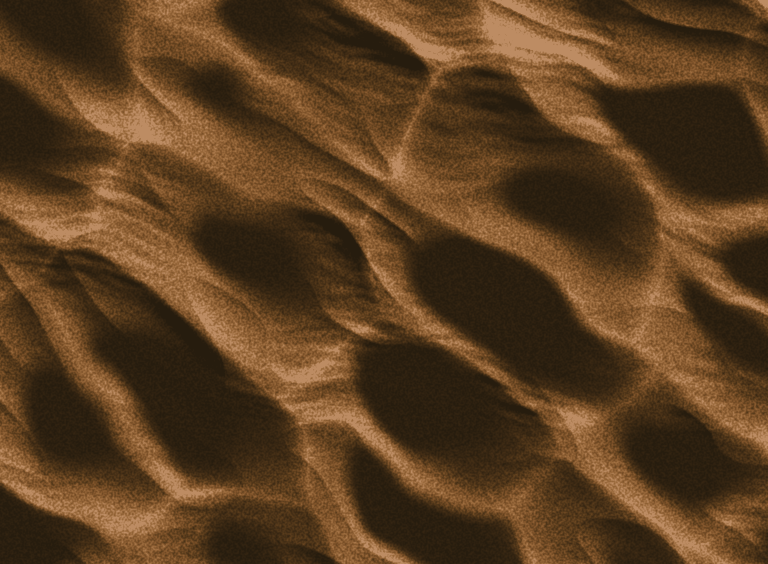
Reproduce this texture procedurally as a Shadertoy shader.

```glsl
// Wind-carved sand under a low sun: long scooped hollows meet in thin bright crests.
// A height field of smooth cellular bowls, ridged gradient noise and fine ripples
// is lit along one direction, then shadow pools, grain and a sepia ramp are added.

const vec2 SUN_DIRECTION = vec2(0.5, 0.866);
const vec2 HOLLOW_SIZE = vec2(0.43, 0.215);
const float WIND_ANGLE = -0.63;

struct Hollow {
    float height;     // smooth bowl height
    vec2 offset;      // position relative to the bowl centre
    float crestGap;   // zero where two bowls meet
    float seed;       // random value of the bowl
};

vec2 hash2(vec2 cell) {
    uvec2 n = uvec2(ivec2(cell)) * 1664525u + 1013904223u;
    for (int i = 0; i < 2; i++) {
        n.x += n.y * 1664525u;
        n.y += n.x * 1664525u;
        n ^= n >> 16u;
    }
    return vec2(n & 65535u) / 65535.0;
}

float cornerSlope(vec2 cell, vec2 offset) {
    float angle = 6.2832 * hash2(cell).x;
    return dot(vec2(cos(angle), sin(angle)), offset);
}

float gradientNoise(vec2 p) {
    vec2 i = floor(p), f = p - i;
    vec2 w = f * f * f * (f * (f * 6.0 - 15.0) + 10.0);
    vec2 e = vec2(0.0, 1.0);
    float low = mix(cornerSlope(i, f), cornerSlope(i + e.yx, f - e.yx), w.x);
    float high = mix(cornerSlope(i + e, f - e), cornerSlope(i + 1.0, f - 1.0), w.x);
    return mix(low, high, w.y);
}

vec2 rotate(vec2 p, float angle) {
    float c = cos(angle), s = sin(angle);
    return vec2(c * p.x + s * p.y, c * p.y - s * p.x);
}

// Bends straight features into wandering ones
vec2 windWarp(vec2 p) {
    vec2 broad = vec2(gradientNoise(p * 3.3), gradientNoise(p * 3.3 + 17.0));
    vec2 fine = vec2(gradientNoise(p * 9.0 + 31.0), gradientNoise(p * 9.0 + 53.0));
    return p + 0.075 * broad + 0.016 * fine;
}

Hollow findHollow(vec2 q, float sharpness) {
    vec2 cell = floor(q);
    float nearest = 9.0, second = 9.0, total = 0.0;
    Hollow hollow = Hollow(0.0, vec2(0.0), 0.0, 0.0);
    for (int y = -1; y <= 1; y++)
    for (int x = -1; x <= 1; x++) {
        vec2 id = cell + vec2(x, y);
        vec2 d = q - id - 0.5 - 0.75 * (hash2(id) - 0.5);
        float d2 = dot(d, d);
        total += exp(-sharpness * d2);
        second = min(second, max(nearest, d2));
        if (d2 < nearest) {
            nearest = d2;
            hollow.offset = d;
            hollow.seed = hash2(id + 91.0).y;
        }
    }
    hollow.height = -log(total) / sharpness;
    hollow.crestGap = second - nearest;
    return hollow;
}

Hollow hollowAt(vec2 warped) {
    return findHollow(rotate(warped, WIND_ANGLE) / HOLLOW_SIZE, 12.0);
}

float sandHeight(vec2 p) {
    vec2 w = windWarp(p);
    float bowls = 0.05 * hollowAt(w).height;
    float ridges = -0.013 * abs(gradientNoise(rotate(w, -0.5) * vec2(3.6, 9.0)));
    float rippleMask = smoothstep(-0.3, 0.35, gradientNoise(p * 4.0 + 71.0));
    float ripples = gradientNoise(rotate(w, -0.16) * vec2(9.0, 36.0));
    ripples += 0.4 * gradientNoise(rotate(w, -0.25) * vec2(24.0, 70.0));
    return bowls + ridges + 0.0021 * rippleMask * ripples;
}

// Slope facing the sun, positive where lit
float sunlight(vec2 p, float stepSize) {
    vec2 d = 0.5 * stepSize * SUN_DIRECTION;
    return (sandHeight(p - d) - sandHeight(p + d)) / stepSize;
}

// Shadow in a bowl: crisp at its upwind end, soft at the other
float shadowPool(Hollow hollow) {
    float radius = mix(0.12, 0.53, hollow.seed);
    float softness = mix(0.07, 0.24, smoothstep(-0.25, 0.35, hollow.offset.x));
    float reach = length(hollow.offset - vec2(0.0, 0.07));
    float inside = 1.0 - smoothstep(radius - softness, radius + softness, reach);
    return inside * smoothstep(0.03, 0.2, hollow.crestGap);
}

vec3 sandColor(float tone) {
    vec3 ramp[6] = vec3[6](
        vec3(0.15, 0.11, 0.055), vec3(0.25, 0.17, 0.08), vec3(0.36, 0.24, 0.11),
        vec3(0.49, 0.32, 0.16), vec3(0.61, 0.42, 0.24), vec3(0.74, 0.55, 0.39));
    float x = clamp(tone, 0.0, 1.0) * 5.0;
    int i = min(int(x), 4);
    return mix(ramp[i], ramp[i + 1], x - float(i));
}

void mainImage(out vec4 fragColor, in vec2 fragCoord) {
    vec2 p = fragCoord / iResolution.y + 3.0;
    Hollow hollow = hollowAt(windWarp(p));

    // Sunlit relief and glowing crests
    float tone = 0.42 + 1.45 * sunlight(p, 0.005) + 0.12 * gradientNoise(p * 1.8);
    float glow = 0.32 + 0.3 * gradientNoise(p * 6.0 + 43.0);
    tone += glow * exp(-8.0 * hollow.crestGap);
    tone = mix(tone, 0.02, 0.96 * shadowPool(hollow));

    // Sand grain, stronger in the light
    float grain = gradientNoise(rotate(p, 0.7) * 250.0);
    grain += 0.6 * gradientNoise(rotate(p, 0.3) * 125.0);
    tone += grain * mix(0.1, 0.3, smoothstep(0.0, 0.5, tone));

    fragColor = vec4(sandColor(tone), 1.0);
}
```
